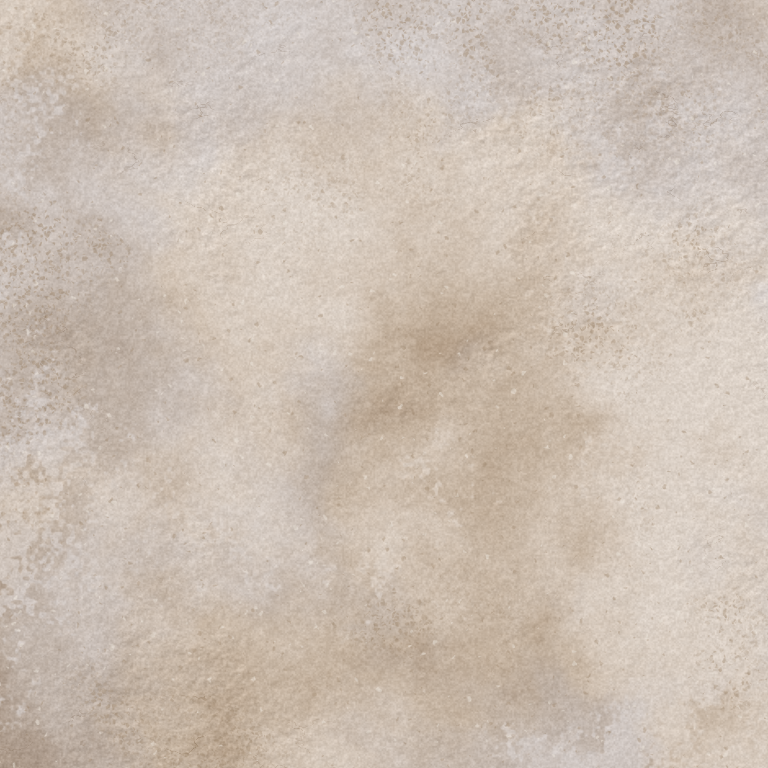
Give the GLSL for this texture, as a WebGL 2 fragment shader.

```glsl
#version 300 es
precision highp float;
// Weathered beige plaster: cloudy stains, flaking pale coat, pits, chips and fine grain.
uniform vec2 u_resolution;
out vec4 fragColor;

vec2 hash2(vec2 p) {
    vec3 q = fract(p.xyx * vec3(0.1031, 0.1030, 0.0973));
    q += dot(q, q.yzx + 33.33);
    return fract((q.xx + q.yz) * q.zy);
}

float noise(vec2 p) {
    vec2 cell = floor(p), f = fract(p);
    f = f * f * (3.0 - 2.0 * f);
    float low = mix(hash2(cell).x, hash2(cell + vec2(1, 0)).x, f.x);
    float high = mix(hash2(cell + vec2(0, 1)).x, hash2(cell + vec2(1, 1)).x, f.x);
    return mix(low, high, f.y);
}

// Layered noise, centred on zero
float clouds(vec2 p, int octaves) {
    float sum = 0.0, amplitude = 0.5;
    for (int i = 0; i < octaves; i++) {
        sum += amplitude * (noise(p) - 0.5);
        p = mat2(1.6, 1.2, -1.2, 1.6) * p + 17.3;
        amplitude *= 0.55;
    }
    return sum;
}

// Layered sines that bend straight outlines
vec2 sineWarp(vec2 p) {
    vec2 bend = vec2(0.0);
    float frequency = 5.0;
    for (int i = 0; i < 3; i++) {
        bend += sin(p.yx * frequency + bend.yx * 9.0 + vec2(1.3, 4.1)) / frequency;
        frequency *= 2.1;
    }
    return bend;
}

// Cellular spots of random size; density is the share of occupied cells
float spots(vec2 p, float scale, float density, float radius, float blur) {
    vec2 cell = floor(p * scale);
    float cover = 0.0;
    for (int y = -1; y <= 1; y++)
    for (int x = -1; x <= 1; x++) {
        vec2 id = cell + vec2(x, y);
        vec2 rnd = hash2(id + 71.0);
        float size = radius * mix(0.35, 1.0, rnd.y * rnd.y);
        float dist = length(p - (id + hash2(id)) / scale);
        float spot = 1.0 - smoothstep(size - blur, size + blur, dist);
        cover = max(cover, spot * step(rnd.x, density));
    }
    return cover;
}

float blob(vec2 p, vec2 centre, vec2 radii) {
    vec2 d = (p - centre) / radii;
    return exp(-dot(d, d));
}

vec3 plasterRamp(float tone) {
    vec3 colour = mix(vec3(0.690, 0.610, 0.535), vec3(0.758, 0.693, 0.632), smoothstep(-0.15, 0.3, tone));
    colour = mix(colour, vec3(0.812, 0.760, 0.716), smoothstep(0.2, 0.65, tone));
    return mix(colour, vec3(0.850, 0.813, 0.786), smoothstep(0.5, 1.05, tone));
}

// Surface height for the rough relief
float roughness(vec2 p) {
    return clouds(p * vec2(75.0, 95.0), 4);
}

void main() {
    vec2 p = gl_FragCoord.xy / u_resolution.y;
    float pixel = 1.0 / u_resolution.y;
    vec2 bent = p + 0.10 * sineWarp(p) + 0.14 * vec2(clouds(p * 6.0, 5), clouds(p * 6.0 + 40.0, 5));

    // Broad stains
    float stain = blob(bent, vec2(0.24, 0.50), vec2(0.20, 0.09))
                + blob(bent, vec2(0.66, 0.48), vec2(0.16, 0.15))
                + blob(bent, vec2(0.62, 0.15), vec2(0.17, 0.11))
                + blob(bent, vec2(0.20, 0.82), vec2(0.17, 0.06))
                + 1.7 * blob(bent, vec2(0.01, 0.10), vec2(0.08, 0.16));
    float crumble = 0.24 * (noise(p * 190.0) - 0.5) + 0.38 * clouds(p * 42.0, 4);
    float tone = 0.64 + 1.15 * clouds(bent * 3.5 + 8.0, 6) + 0.65 * clouds(p * 14.0, 5);
    tone += 0.22 * smoothstep(0.72, 1.0, bent.x) * smoothstep(0.95, 0.6, p.y);
    tone += 0.35 * crumble - 0.36 * stain;

    // Pale coat with a crumbling edge
    float coat = clouds(bent * 4.0 + 23.0, 5) + crumble;
    coat += 0.42 * smoothstep(0.55, 0.95, bent.x - 0.45 * p.y) + 0.20 * smoothstep(0.18, 0.0, bent.x);
    coat = smoothstep(0.15, 0.28, coat);
    tone = mix(tone, max(tone, 0.82) + 0.2 * crumble, 0.7 * coat);

    vec3 colour = plasterRamp(tone);

    // Cool mauve-grey veils over a warmer ground
    float veil = smoothstep(-0.10, 0.14, clouds(bent * 3.0 + 61.0, 5));
    colour += mix(vec3(0.008, 0.003, -0.010), vec3(-0.018, -0.006, 0.012), veil);

    // Rough relief lit from the upper left
    float rough = smoothstep(-0.06, 0.18, clouds(bent * 4.0 + 90.0, 4) + 0.10 * smoothstep(0.7, 1.0, p.y));
    float slope = roughness(p) - roughness(p + vec2(-0.0020, 0.0024));
    colour += slope * mix(0.08, 0.19, rough);

    // Thin broken creases
    float crease = abs(clouds(p * vec2(13.0, 24.0) + 5.0, 5));
    crease = 1.0 - smoothstep(0.004, 0.004 + 6.0 * pixel, crease);
    float broken = smoothstep(0.50, 0.75, noise(p * 30.0)) * rough;
    colour -= crease * broken * vec3(0.07, 0.08, 0.09);

    // Pits gathered in patches, and a few light chips
    vec2 ragged = p + 0.004 * (vec2(noise(p * 260.0), noise(p * 260.0 + 31.0)) - 0.5);
    float patches = smoothstep(-0.02, 0.22, clouds(bent * 5.0 + 130.0, 4)) * (1.0 - 0.6 * coat);
    float pits = spots(ragged, 175.0, 0.55, 0.0030, pixel) * patches;
    pits = max(pits, 0.8 * spots(ragged + 3.0, 90.0, 0.12, 0.0026, pixel));
    colour = mix(colour, vec3(0.62, 0.53, 0.43), 0.48 * pits);
    float chips = spots(ragged + 7.0, 80.0, 0.09, 0.0030, pixel);
    colour = mix(colour, vec3(0.90, 0.87, 0.83), 0.55 * chips);

    // Fine grain
    float grain = noise(p * 470.0) + 0.7 * noise(p * 250.0 + 11.0) - 0.85;
    colour += 0.060 * grain * vec3(0.95, 1.0, 1.08) + 0.004;

    fragColor = vec4(clamp(colour, 0.0, 1.0), 1.0);
}
```
